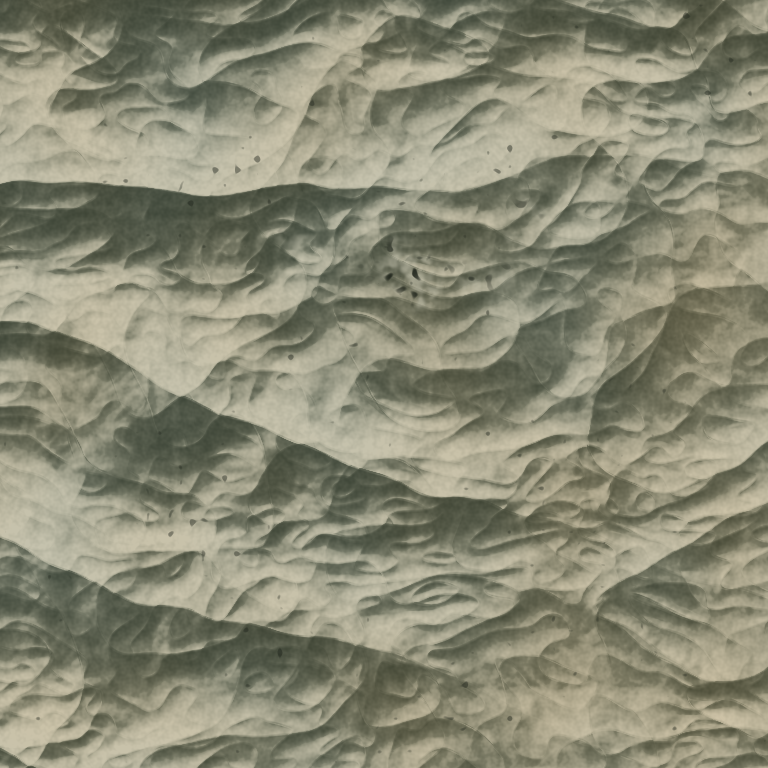
This texture is drawn by a three.js fragment shader. Its source:

```glsl
// Eroded badlands seen from above: sharp crests over a warped ridge field,
// cut by slope-following gullies and lit from the upper left.
// Pale rock outcrops, dark scrub and fine grain are laid over the relief.

#define RIDGE_PERIOD 0.27
#define RIDGE_HEIGHT 0.055
#define SPUR_HEIGHT 0.027
#define GULLY_SLOPE 0.24
#define RELIEF_CONTRAST 1.75
#define GRAIN 0.075
#define LIGHT_DIR vec2(0.45, -0.89)
#define SHADE_COLOR vec3(0.255, 0.275, 0.210)
#define MID_COLOR vec3(0.535, 0.535, 0.450)
#define SUNLIT_COLOR vec3(0.765, 0.740, 0.645)
#define SCRUB_COLOR vec3(0.10, 0.12, 0.09)
#define ROCK_COLOR vec3(0.80, 0.79, 0.71)

varying vec2 vUv;

vec2 hash2(vec2 p) {
  vec3 a = fract(p.xyx * vec3(0.1031, 0.1030, 0.0973));
  a += dot(a, a.yzx + 33.33);
  return fract((a.xx + a.yz) * a.zy);
}

float cornerSlope(vec2 cell, vec2 f, vec2 corner) {
  float angle = 6.2832 * hash2(cell + corner + 100.0).x;
  return dot(vec2(cos(angle), sin(angle)), f - corner);
}

// Gradient noise, about -1 to 1
float noise(vec2 p) {
  vec2 c = floor(p), f = p - c;
  vec2 u = f * f * f * (f * (f * 6.0 - 15.0) + 10.0);
  float low = mix(cornerSlope(c, f, vec2(0.0)), cornerSlope(c, f, vec2(1.0, 0.0)), u.x);
  float high = mix(cornerSlope(c, f, vec2(0.0, 1.0)), cornerSlope(c, f, vec2(1.0)), u.x);
  return 1.4 * mix(low, high, u.y);
}

// 1 where the long ridges rule, 0 in the broken ground to the lower right
float ridgeland(vec2 p) {
  return 1.0 - smoothstep(0.25, 0.6, p.x - 0.6 * p.y);
}

// Long tilted ridges with creased crests, plus smaller spurs
float terrain(vec2 p) {
  vec2 bend = vec2(noise(p * 3.0 + 7.0), noise(p * 3.0 + 31.0));
  vec2 wiggle = vec2(noise(p * 13.0), noise(p * 13.0 + 50.0));
  vec2 q = p + 0.065 * bend + 0.010 * wiggle;
  float tilt = 0.35 * (q.x - 0.2) * (1.0 - smoothstep(0.5, 0.8, q.y));
  float crest = abs(2.0 * fract((q.y + tilt) / RIDGE_PERIOD + 0.15) - 1.0);
  float h = RIDGE_HEIGHT * crest * crest * mix(0.2, 1.0, ridgeland(p)) * (1.0 + 0.4 * bend.y);
  vec2 s = q * vec2(4.0, 6.0) + 3.7;
  float height = SPUR_HEIGHT;
  for (int i = 0; i < 3; i++) {
    float spur = 1.0 - abs(noise(s));
    h += height * spur * spur;
    s = mat2(0.8, 0.6, -0.6, 0.8) * s * 2.1 + 11.3;
    height *= 0.40;
  }
  return h;
}

// Slope of wave grooves whose crests run downhill
vec2 gullySlope(vec2 p, vec2 across) {
  vec2 c = floor(p), f = p - c;
  float wave = 0.0, total = 0.0;
  for (int j = -1; j <= 1; j++) {
    for (int i = -1; i <= 1; i++) {
      vec2 cell = vec2(float(i), float(j));
      vec2 d = f - cell - 0.5 - 0.6 * (hash2(c + cell + 60.0) - 0.5);
      float w = exp(-4.0 * dot(d, d));
      wave -= w * sin(6.2832 * dot(d, across));
      total += w;
    }
  }
  return across * wave / total;
}

void main() {
  vec2 p = vUv;
  float west = ridgeland(p);

  // Relief slope, then ever finer gullies following it
  float e = 0.0022;
  vec2 slope = vec2(terrain(p + vec2(e, 0.0)) - terrain(p - vec2(e, 0.0)),
                    terrain(p + vec2(0.0, e)) - terrain(p - vec2(0.0, e))) / (2.0 * e);
  float frequency = 11.0, strength = GULLY_SLOPE * mix(1.25, 1.0, west);
  for (int i = 0; i < 4; i++) {
    vec2 across = vec2(-slope.y, slope.x) / (length(slope) + 0.15);
    slope += strength * gullySlope(p * frequency, across);
    frequency *= 1.9;
    strength *= 0.78;
  }

  // Sunlight and patchy ground cover
  float cover = noise(p * 4.5 + 20.0) + 0.5 * noise(p * 11.0 + 5.0);
  float light = RELIEF_CONTRAST * mix(0.8, 1.0, west) * dot(slope, LIGHT_DIR) + 0.22 * cover + 0.12;
  float tone = 0.56 + 0.53 * light / sqrt(1.0 + light * light);
  float grain = noise(p * 95.0) + 0.8 * noise(p * 210.0 + 9.0);
  tone += GRAIN * grain;
  vec3 color = mix(SHADE_COLOR, MID_COLOR, smoothstep(0.0, 1.0, tone) * 0.3 + 0.7 * min(tone * 1.8, 1.0));
  color = mix(color, SUNLIT_COLOR, clamp((tone - 0.5) * 2.0, 0.0, 1.1));
  color += vec3(0.016, 0.0, -0.014) * (noise(p * 6.0 + 70.0) + 0.4 - 0.8 * west);

  // Outcrops gather near the centre, with a few strays elsewhere
  vec2 fromCentre = (p - vec2(0.56, 0.64)) * vec2(1.0, 1.4);
  float gather = 0.75 * exp(-35.0 * dot(fromCentre, fromCentre));
  float outcrop = smoothstep(0.5, 0.85, gather + 0.6 * noise(p * 8.0 + 41.0) + 0.2 * noise(p * 27.0));
  float rubble = noise(p * 48.0 + 3.0) + 0.5 * noise(p * 105.0);
  color = mix(color, ROCK_COLOR, 0.6 * outcrop * smoothstep(-0.5, 0.5, rubble));
  float scrub = outcrop * smoothstep(0.38, 0.62, noise(p * 62.0 + 15.0) + 0.25 * noise(p * 21.0));
  scrub += 0.5 * smoothstep(0.72, 0.9, noise(p * 70.0 + 90.0) - 0.25 * cover);
  color = mix(color, SCRUB_COLOR, 0.85 * clamp(scrub, 0.0, 1.0));

  gl_FragColor = vec4(clamp(color, 0.0, 1.0), 1.0);
}
```
